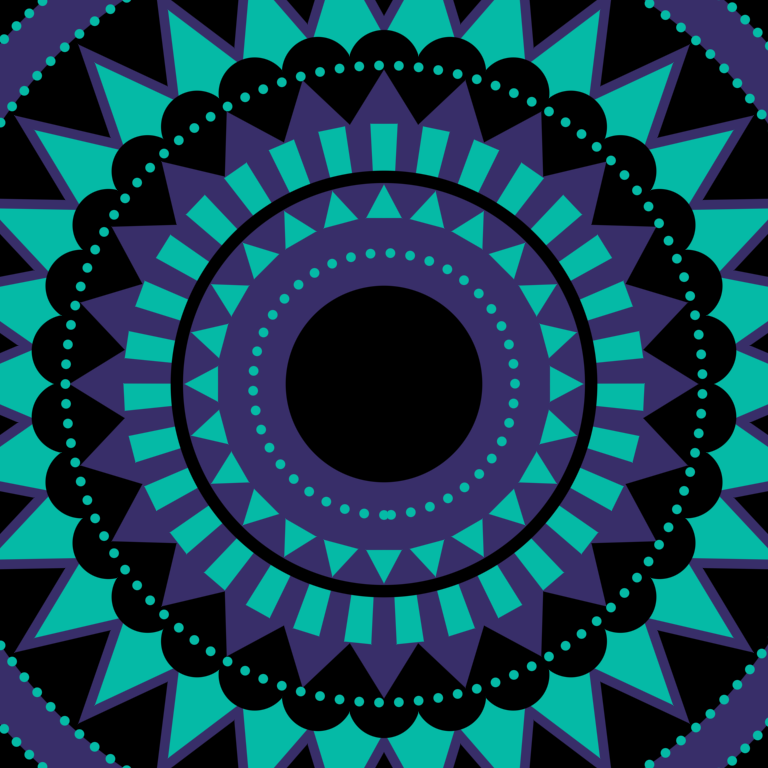
Write a three.js fragment shader that draws this pattern.

```glsl
// Concentric mandala: dotted rings, scallops, spikes, bars and triangles.
// Each ring folds the plane into one angular sector, draws a single motif
// there as a signed distance, and is painted from the outside inwards.
#define TAU 6.2831853
#define EDGE 0.0011
#define DOT_RADIUS 0.0063
#define TEAL vec3(0.02, 0.73, 0.65)
#define PURPLE vec3(0.22, 0.18, 0.41)
#define BLACK vec3(0.0)
#define SPIKES 30.0
#define STAR_POINTS 24.0
#define BARS 31.0
#define BEADS 101.0
#define OPEN_STEP 0.15193

varying vec2 vUv;

// Folds p into the nearest sector: x runs outward, y across the sector.
vec2 fold(vec2 p, float start, float stepAngle) {
  float angle = mod(atan(p.y, p.x) - start, TAU);
  angle -= stepAngle * floor(angle / stepAngle + 0.5);
  return length(p) * vec2(cos(angle), sin(angle));
}

// Wedge pointing outward; slope is half width per unit of length.
float spike(vec2 q, float tip, float slope) {
  return (abs(q.y) - (tip - q.x) * slope) / sqrt(1.0 + slope * slope);
}

float disc(vec2 q, float centre, float radius) {
  return length(q - vec2(centre, 0.0)) - radius;
}

float dotRing(vec2 p, float count, float radius) {
  return disc(fold(p, 0.5 * TAU, TAU / count), radius, DOT_RADIUS);
}

void paint(inout vec3 colour, vec3 ink, float d) {
  colour = mix(colour, ink, 1.0 - smoothstep(-EDGE, EDGE, d));
}

void main() {
  vec2 p = vUv - 0.5;
  float r = length(p);
  vec3 colour = BLACK;

  // Outer band with beads on both rims
  paint(colour, PURPLE, abs(r - 0.636) - 0.032);
  paint(colour, TEAL, dotRing(p, 147.0, 0.6042));
  paint(colour, TEAL, dotRing(p, 179.0, 0.668));

  // Outlined spikes
  vec2 ray = fold(p, 0.5 * TAU, TAU / SPIKES);
  paint(colour, PURPLE, spike(ray, 0.595, 0.423));
  paint(colour, TEAL, spike(ray, 0.5625, 0.423));

  // Black scallops between the spikes
  vec2 petal = fold(p, 0.25 * TAU, TAU / SPIKES);
  paint(colour, BLACK, min(r - 0.4141, disc(petal, 0.4141, 0.0469)));

  // Star and bead ring
  vec2 point = fold(p, 0.25 * TAU, TAU / STAR_POINTS);
  paint(colour, PURPLE, spike(point, 0.4095, 0.617));
  paint(colour, TEAL, dotRing(p, BEADS, 0.4148));

  // Radial bars around a black ring
  vec2 bar = fold(p, 0.25 * TAU, TAU / BARS);
  paint(colour, TEAL, max(abs(bar.y) - 0.0525 * bar.x, bar.x - 0.3388));
  paint(colour, BLACK, r - 0.2778);
  paint(colour, PURPLE, r - 0.2617);

  // Inner triangles
  paint(colour, TEAL, max(spike(point, 0.2598, 0.53), 0.2161 - point.x));

  // Open bead ring, laid clockwise from the bottom with a short last gap
  vec2 bead = fold(vec2(-p.x, p.y), -0.25 * TAU, OPEN_STEP);
  float beads = disc(bead, 0.1706, DOT_RADIUS);
  float firstBead = length(p + vec2(0.0, 0.1706)) - DOT_RADIUS;
  paint(colour, TEAL, min(beads, firstBead));

  // Central hole
  paint(colour, BLACK, r - 0.128);

  gl_FragColor = vec4(colour, 1.0);
}
```
